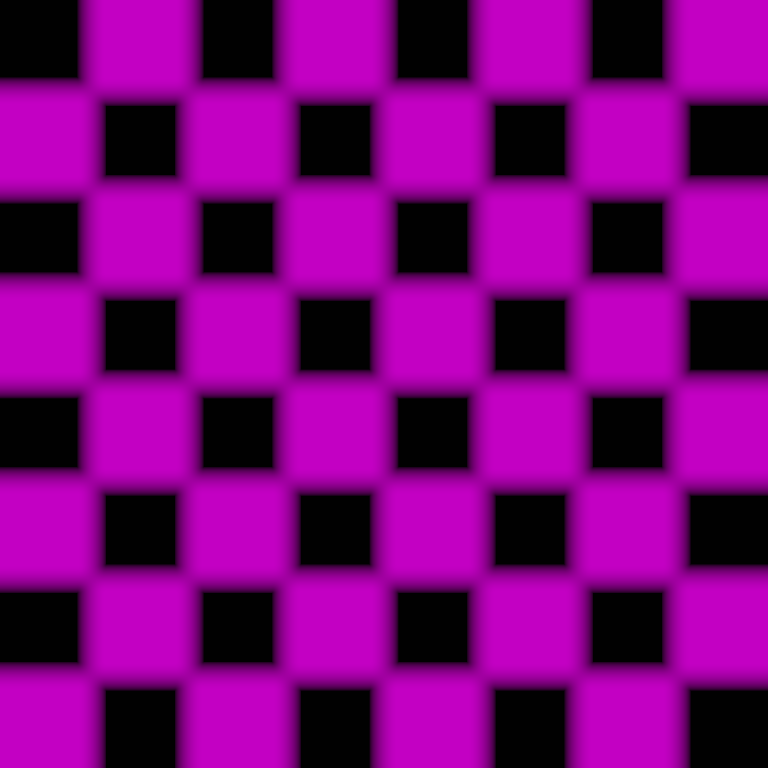
This pattern is drawn by a Shadertoy shader. Its source:

```glsl
// Soft magenta and black checkerboard, eight cells across and eight down.
// Each axis is a smoothed square wave; their product gives the checker,
// and a power curve brightens the blend so the dark squares look smaller.

// Square wave of period two, +1 in even cells and -1 in odd ones, with soft steps.
vec2 softSquareWave(vec2 p) {
    vec2 edgeDistance = 0.5 - abs(mod(p + 0.5, 2.0) - 1.0);
    return 2.0 * smoothstep(-0.15, 0.15, edgeDistance) - 1.0;
}

void mainImage(out vec4 fragColor, in vec2 fragCoord) {
    vec2 uv = fragCoord / iResolution.xy;

    // Cells are centred on the canvas; the outer ones run flat to the border.
    vec2 cell = clamp(4.0 + (uv - 0.5) * 7.885, 0.5, 7.5);

    // Checker coverage: 1 in magenta cells, 0 in black cells.
    vec2 wave = softSquareWave(cell);
    float coverage = max(0.5 + 0.5 * wave.x * wave.y, 0.0);

    // Brightened blend from black to magenta.
    float glow = pow(coverage, 0.28);
    vec3 color = mix(vec3(0.004), vec3(0.766, 0.0, 0.766), glow);
    fragColor = vec4(color, 1.0);
}
```
